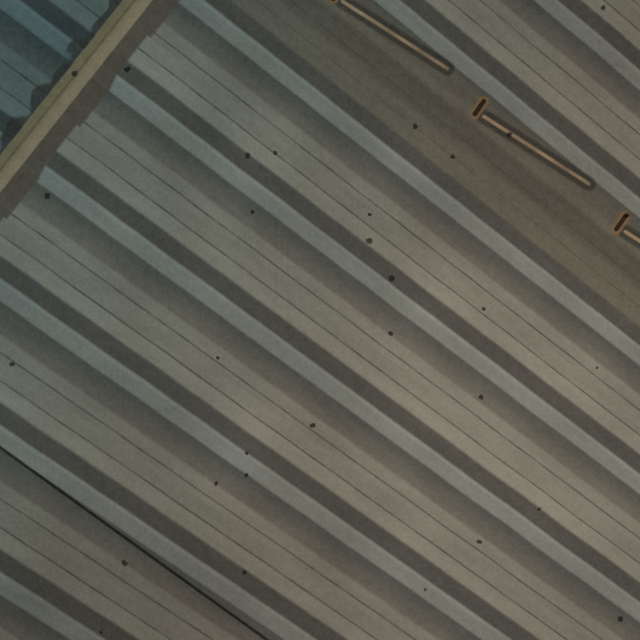
A WebGL 1 fragment shader for this texture:

```glsl
precision highp float;
// Weathered ribbed metal roof sheeting running diagonally, with a beam across one corner.
uniform vec2 u_resolution;

float hash(vec2 p) {
  return fract(sin(dot(p, vec2(127.1, 311.7))) * 43758.547);
}

vec2 gradient(vec2 cell) {
  float angle = 6.2832 * hash(cell);
  return vec2(cos(angle), sin(angle));
}

// Gradient noise, roughly -0.7 to 0.7
float noise(vec2 p) {
  vec2 i = floor(p), f = fract(p);
  vec2 w = f * f * f * (f * (f * 6.0 - 15.0) + 10.0);
  vec2 r = vec2(1.0, 0.0);
  float low = mix(dot(gradient(i), f), dot(gradient(i + r), f - r), w.x);
  float high = mix(dot(gradient(i + r.yx), f - r.yx), dot(gradient(i + 1.0), f - 1.0), w.x);
  return mix(low, high, w.y);
}

float band(float x, float a, float b, float soft) {
  return smoothstep(a - soft, a + soft, x) - smoothstep(b - soft, b + soft, x);
}

float segment(vec2 p, vec2 a, vec2 b) {
  vec2 d = b - a;
  return length(p - a - d * clamp(dot(p - a, d) / dot(d, d), 0.0, 1.0));
}

// One rib period: t is 0 on the ridge, along runs down the sheet
vec3 ribProfile(float t, float along, float id) {
  vec3 color = vec3(0.435, 0.425, 0.382);
  float wear = noise(vec2(along * 9.0, id * 7.3));

  // Lit strips beside the pan, then the two flanks and the ridge top
  color *= 1.0 + 0.05 * band(t, -0.36, -0.21, 0.012);
  color = mix(color, vec3(0.285, 0.278, 0.257), band(t, -0.215, -0.06, 0.02));
  vec3 flank = mix(vec3(0.29, 0.293, 0.272), vec3(0.365, 0.35, 0.315), smoothstep(0.09, 0.32, t));
  color = mix(color, flank, band(t, 0.09, 0.32, 0.02));
  color = mix(color, vec3(0.425, 0.432, 0.405), band(t, -0.06, 0.09, 0.018));
  color *= 1.0 + 0.07 * band(t, -0.06, -0.03, 0.014);

  // Fine creases at both sides of the pan, broken by wear
  float breaks = 0.65 + 0.45 * noise(vec2(along * 34.0, id * 5.1 + floor(t * 2.0) * 3.7));
  float crease = band(t, -0.371, -0.356, 0.009) + band(t, 0.434, 0.449, 0.009);
  color *= 1.0 - 0.36 * crease * breaks;
  return color * (1.0 + 0.07 * wear);
}

void main() {
  vec2 uv = gl_FragCoord.xy / u_resolution;
  vec2 p = vec2(uv.x, 1.0 - uv.y);

  // Rib coordinate: the ribs fan slightly apart towards the left
  float k = (p.y - 0.449 - 0.705 * p.x) / (0.229 - 0.0286 * p.x);
  float overlap = 1.0 - smoothstep(-3.76, -3.73, k);
  float rib = k + 0.15 * overlap;
  float id = floor(rib + 0.5);
  float t = rib - id;
  float along = dot(p, vec2(0.8, 0.6));
  float across = dot(p, vec2(0.784, 0.621));
  vec3 color = ribProfile(t + 0.007 * noise(vec2(along * 12.0, id)), along, id);

  // Recessed brown channel and the open seam at the lower left
  float channel = band(k, -4.02, -3.2, 0.04);
  color = mix(color, vec3(0.325, 0.307, 0.265), 0.75 * channel);
  color *= 1.0 - 0.12 * channel * band(k, -3.72, -3.5, 0.05);
  float seam = 1.08 + 0.22 * p.x;
  color *= 1.0 - 0.6 * band(k, seam, seam + 0.022, 0.012);

  // Broken tan strip with a clip at the start of each piece
  for (int i = 0; i < 3; i++) {
    vec2 q = p - vec2(0.527, 0.0) - float(i) * vec2(0.221, 0.18);
    float strip = segment(q, vec2(0.008, 0.002), vec2(0.172, 0.107));
    color *= 1.0 - 0.3 * (1.0 - smoothstep(0.002, 0.008, abs(strip - 0.006)));
    float fade = 0.75 + 0.5 * noise(q * 26.0);
    color = mix(color, vec3(0.56, 0.47, 0.37), fade * (1.0 - smoothstep(0.001, 0.0048, strip)));
    float clip = segment(q, vec2(-0.006, -0.002), vec2(0.008, -0.022));
    color = mix(color, vec3(0.43, 0.34, 0.24), 1.0 - smoothstep(0.006, 0.01, clip));
    color = mix(color, vec3(0.17, 0.14, 0.11), 1.0 - smoothstep(0.002, 0.005, clip));
  }

  // Light: cool and dim at the upper left, warm and bright at the right
  vec2 glow = (p - vec2(0.82, 0.66)) * vec2(1.0, 1.15);
  color *= 0.9 + 0.2 * exp(-3.5 * dot(glow, glow));
  color *= mix(vec3(0.93, 1.02, 1.05), vec3(1.02, 1.0, 0.98), smoothstep(0.1, 0.9, along));
  color *= 1.0 - 0.1 * smoothstep(0.62, 1.0, p.y) * (1.0 - smoothstep(0.1, 0.6, p.x));

  // Beam: far panel, ragged gap, lit face and cast shadow
  float far = 1.0 - smoothstep(0.148, 0.152, across);
  color = mix(color, color * vec3(0.76, 0.86, 0.9), far);
  float gap = band(across, 0.137 + 0.02 * noise(p * 32.0), 0.151, 0.003);
  color = mix(color, vec3(0.16, 0.17, 0.16), 0.75 * gap);
  float shadowEnd = 0.215 + 0.006 * smoothstep(-0.1, 0.1, t);
  color = mix(color, vec3(0.265, 0.257, 0.225), 0.92 * band(across, 0.186, shadowEnd, 0.003));
  vec3 face = mix(vec3(0.36, 0.35, 0.28), vec3(0.43, 0.415, 0.335), smoothstep(0.158, 0.18, across));
  face *= 1.0 - 0.16 * band(across, 0.163, 0.167, 0.002);
  color = mix(color, face, band(across, 0.151, 0.187, 0.002));

  // Sparse dirt specks
  vec2 cell = floor(p * 22.0);
  vec2 center = 0.25 + 0.5 * vec2(hash(cell + 3.1), hash(cell + 8.7));
  float size = 0.04 + 0.08 * hash(cell + 5.3);
  float speck = length(fract(p * 22.0) - center) + 0.06 * noise(p * 180.0);
  color *= 1.0 - 0.5 * step(0.93, hash(cell)) * (1.0 - smoothstep(size * 0.5, size + 0.03, speck));

  // Stains, streaks along the ribs and grain
  color *= 1.0 + 0.06 * noise(p * 7.0) + 0.05 * noise(vec2(along * 14.0, k * 13.0));
  color += 0.018 * noise(p * 85.0) + 0.024 * noise(p * 210.0);
  gl_FragColor = vec4(color, 1.0);
}
```
